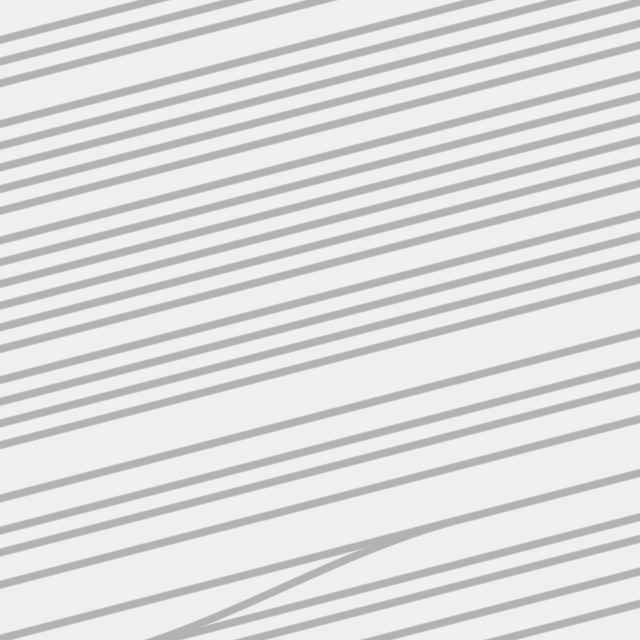
A three.js fragment shader for this pattern:

```glsl
#define PAPER vec3(0.937)
#define INK vec3(0.70)
#define SLOPE 0.259
#define PITCH 0.0339
#define WIDE_PITCH 0.0503
#define LINE_WIDTH 0.0122
#define EDGE 0.0018
#define BRANCH_FROM 0.169
#define BRANCH_TO 0.716
#define BRANCH_TOP 0.998
#define BRANCH_BASE 1.067

varying vec2 vUv;

// Distance to the nearest of count evenly spaced lines
float lineRun(float depth, float start, float count, float pitch) {
  float index = clamp(floor((depth - start) / pitch + 0.5), 0.0, count - 1.0);
  return abs(depth - start - index * pitch);
}

// Distance to the curve that leaves one line and joins the line above
float branch(float depth, float x) {
  float span = BRANCH_TO - BRANCH_FROM;
  float t = clamp((x - BRANCH_FROM) / span, 0.0, 1.0);
  float drop = BRANCH_TOP - BRANCH_BASE;
  float center = BRANCH_BASE + drop * t * t * (3.0 - 2.0 * t);
  float steepness = SLOPE - drop * 6.0 * t * (1.0 - t) / span;
  return abs(depth - center) / length(vec2(1.0, steepness));
}

void main() {
  // Depth below the top edge, sheared so every line has constant depth
  float depth = 1.0 - vUv.y + SLOPE * vUv.x;

  // Tight groups in the upper part
  float d = lineRun(depth, 0.0625, 3.0, PITCH);
  d = min(d, lineRun(depth, 0.194, 5.0, PITCH));
  d = min(d, lineRun(depth, 0.376, 6.0, PITCH));
  d = min(d, lineRun(depth, 0.594, 4.0, PITCH));

  // Looser groups in the lower part
  d = min(d, lineRun(depth, 0.779, 2.0, WIDE_PITCH));
  d = min(d, lineRun(depth, 0.8635, 2.0, WIDE_PITCH));
  d = min(d, lineRun(depth, BRANCH_TOP, 1.0, PITCH));
  d = min(d, lineRun(depth, BRANCH_BASE, 2.0, PITCH));
  d = min(d, lineRun(depth, 1.152, 2.0, WIDE_PITCH));

  // Perpendicular distance, then the joining curve
  d /= length(vec2(1.0, SLOPE));
  d = min(d, branch(depth, vUv.x));

  float halfWidth = 0.5 * LINE_WIDTH;
  float ink = 1.0 - smoothstep(halfWidth - EDGE, halfWidth + EDGE, d);
  gl_FragColor = vec4(mix(PAPER, INK, ink), 1.0);
}
```
